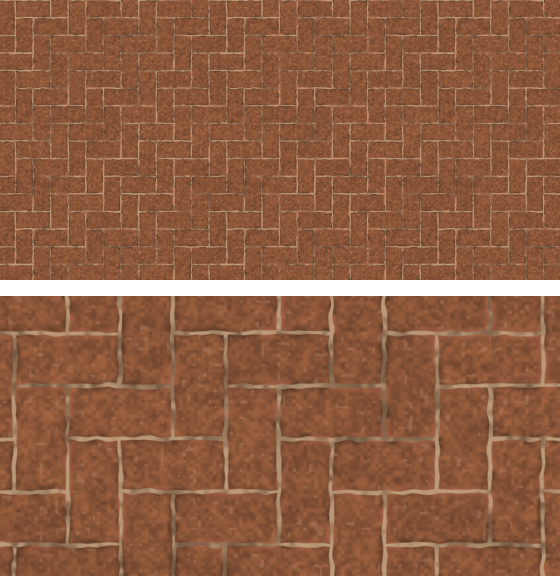
Top: the whole. Bottom: its middle third, enlarged.
Write a Shadertoy shader that draws this texture.

```glsl
// Herringbone paving of grainy red-brown bricks with thin, worn, pale mortar.

const float CELLS_DOWN = 15.9;            // brick widths over the canvas height
const vec2  ORIGIN = vec2(1.876, 1.006);  // pattern offset from top left, in cells
const float TILE = 12.0;                  // cells after which the wear repeats
const float JOINT_HALF_WIDTH = 0.037;     // in cells
const float WOBBLE = 0.05;                // unevenness of the brick edges
const float SHADE_VARIATION = 0.05;       // brightness spread between bricks

const vec3 BRICK_DARK   = vec3(0.43, 0.265, 0.18);
const vec3 BRICK_LIGHT  = vec3(0.645, 0.395, 0.255);
const vec3 SPECK        = vec3(0.66, 0.46, 0.35);
const vec3 RUST         = vec3(0.66, 0.39, 0.27);
const vec3 MORTAR_PALE  = vec3(0.75, 0.63, 0.50);
const vec3 MORTAR_DIRTY = vec3(0.47, 0.39, 0.30);

float hash(vec2 p) {
    return fract(sin(dot(p, vec2(127.1, 311.7))) * 43758.5453);
}

// Value noise with freq lattice steps per cell, repeating every TILE cells
float noise(vec2 uv, float freq) {
    vec2 p = uv * freq;
    vec2 i = floor(p), f = fract(p);
    f = f * f * (3.0 - 2.0 * f);
    float period = TILE * freq;
    vec2 a = mod(i, period), b = mod(i + 1.0, period);
    return mix(mix(hash(a), hash(vec2(b.x, a.y)), f.x),
               mix(hash(vec2(a.x, b.y)), hash(b), f.x), f.y);
}

// Corner (xy) and size (zw) of the herringbone brick covering a point
vec4 brickAt(vec2 uv) {
    vec2 cell = floor(uv);
    float step4 = mod(cell.x - cell.y, 4.0);
    if (step4 < 1.5) return vec4(cell - vec2(step4, 0.0), 2.0, 1.0);
    return vec4(cell - vec2(0.0, 3.0 - step4), 1.0, 2.0);
}

void mainImage(out vec4 fragColor, in vec2 fragCoord) {
    // Cells counted rightward and downward from the first full brick
    vec2 p = vec2(fragCoord.x, iResolution.y - fragCoord.y) / iResolution.y;
    vec2 uv = p * CELLS_DOWN - ORIGIN;
    float pixel = CELLS_DOWN / iResolution.y;

    // Distance to the edge of the slightly warped brick
    vec2 warp = vec2(noise(uv + 3.3, 4.0), noise(uv + 7.7, 4.0)) - 0.5;
    vec2 warped = uv + WOBBLE * warp;
    vec4 brick = brickAt(warped);
    vec2 local = warped - brick.xy;
    vec2 margin = min(local, brick.zw - local);
    float edge = min(margin.x, margin.y);

    // Brick face: fine grain, pale specks and a shade of its own
    float grain = 0.6 * noise(uv, 14.0) + 0.4 * noise(uv + 0.37, 7.0);
    vec3 color = mix(BRICK_DARK, BRICK_LIGHT, grain);
    color = mix(color, SPECK, 0.6 * smoothstep(0.78, 0.95, noise(uv + 5.1, 10.0)));
    color *= 1.0 + SHADE_VARIATION * (hash(mod(brick.xy, TILE)) - 0.5);

    // Edges: broken dark shadow and patches of rust
    float rim = 1.0 - smoothstep(0.03, 0.16, edge);
    color *= 1.0 - 0.28 * rim * noise(uv + 1.9, 5.0);
    color = mix(color, RUST, 0.8 * rim * smoothstep(0.45, 0.75, noise(uv + 9.2, 3.0)));

    // Mortar: uneven width, worn from pale to dirty
    float halfWidth = JOINT_HALF_WIDTH * (0.6 + 0.8 * noise(uv + 2.6, 6.0));
    float soft = 0.6 * pixel + 0.006;
    float joint = 1.0 - smoothstep(halfWidth - soft, halfWidth + soft, edge);
    float wear = 0.6 * noise(uv + 4.4, 1.0) + 0.4 * noise(uv + 8.5, 8.0);
    vec3 mortar = mix(MORTAR_PALE, MORTAR_DIRTY, smoothstep(0.35, 0.8, wear));
    color = mix(color, mortar, joint * (1.0 - 0.3 * wear));

    fragColor = vec4(color, 1.0);
}
```
